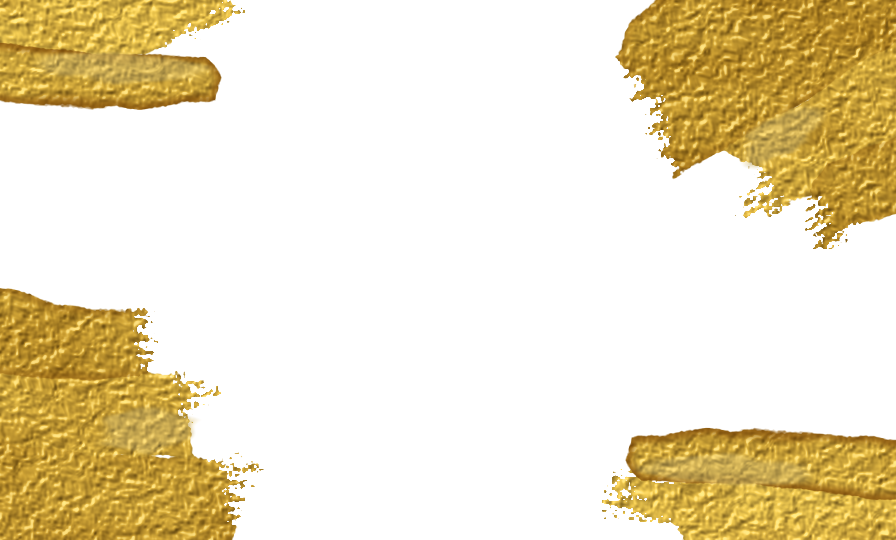
This background is drawn by a WebGL 2 fragment shader. Its source:

```glsl
#version 300 es
precision highp float;

uniform vec2 u_resolution;
out vec4 fragColor;

const vec2 CANVAS = vec2(7.68, 4.6);
const vec3 PAPER = vec3(1.0);
const vec3 BRONZE = vec3(0.64, 0.46, 0.10);
const vec3 GOLD = vec3(0.87, 0.73, 0.29);
const vec3 PALE = vec3(0.78, 0.67, 0.35);
const vec3 GLINT = vec3(0.98, 0.91, 0.62);
const vec3 UMBER = vec3(0.50, 0.29, 0.03);

float hash(vec2 p) {
    vec3 q = fract(p.xyx * 0.1031);
    q += dot(q, q.yzx + 33.33);
    return fract((q.x + q.y) * q.z);
}

float noise(vec2 p) {
    vec2 i = floor(p), f = fract(p);
    f = f * f * (3.0 - 2.0 * f);
    float low = mix(hash(i), hash(i + vec2(1, 0)), f.x);
    float high = mix(hash(i + vec2(0, 1)), hash(i + 1.0), f.x);
    return mix(low, high, f.y);
}

vec2 turn(vec2 p, float angle) {
    float c = cos(angle), s = sin(angle);
    return vec2(c * p.x + s * p.y, c * p.y - s * p.x);
}

// Signed distance to a closed outline, negative inside
float outline(vec2 p, vec2 v[7]) {
    float nearest = 1e5, side = 1.0;
    for (int i = 0, j = 6; i < 7; j = i, i++) {
        vec2 e = v[j] - v[i], w = p - v[i];
        vec2 b = w - e * clamp(dot(w, e) / dot(e, e), 0.0, 1.0);
        nearest = min(nearest, dot(b, b));
        bvec3 c = bvec3(p.y >= v[i].y, p.y < v[j].y, e.x * w.y > e.y * w.x);
        if (all(c) || all(not(c))) side = -side;
    }
    return side * sqrt(nearest);
}

// Wrinkled paint surface
float height(vec2 p) {
    vec2 q = p + 0.04 * noise(p * 9.0);
    return noise(q * vec2(15.0, 20.0)) + 0.6 * noise(q * 37.0 + 5.0);
}

float relief(vec2 p) {
    return height(p) - height(p + vec2(0.021, 0.024));
}

vec3 metal(vec2 p, float tone, float bump) {
    float cloud = noise(p * vec2(2.0, 3.5)) - 0.5;
    vec3 base = mix(BRONZE, GOLD, clamp(tone + 0.35 * cloud + 0.45 * bump, 0.0, 1.0));
    base *= 1.0 + 0.38 * bump;
    return mix(base, GLINT, 0.6 * smoothstep(0.2, 0.65, bump));
}

// One brush mark: dry holds the centre and radius of its ragged end
vec3 stroke(vec3 under, vec2 p, vec2 v[7], vec3 dry, float angle,
            float tone, float rim, float bump, float pixel) {
    vec2 along = turn(p, angle);
    float bristle = 0.55 * noise(along * vec2(5.0, 27.0)) + 0.45 * noise(p * 43.0);
    float ragged = smoothstep(dry.z, 0.2 * dry.z, length(p - dry.xy));
    float d = outline(p, v) + 0.05 * (noise(p * 5.0) - 0.5);
    float edge = d + mix(0.025, 0.44, ragged) * (bristle - 0.5);
    float cover = smoothstep(pixel, -pixel, edge);
    float shade = rim * (1.0 - ragged) * smoothstep(-0.10, 0.0, d);
    return mix(under, mix(metal(p, tone, bump), UMBER, shade), cover);
}

// Thin pale film where wet marks overlap
vec3 film(vec3 under, vec2 p, vec2 centre, vec2 size, float angle, float bump) {
    float d = length(turn(p - centre, angle) / size) + 0.4 * (noise(p * vec2(4.0, 14.0)) - 0.5);
    return mix(under, PALE * (1.0 + 0.35 * bump), 0.75 * smoothstep(1.1, 0.75, d));
}

vec3 band(vec3 under, vec2 p, float bump, float pixel) {
    vec2 shape[7] = vec2[7](vec2(-0.6, 0.28), vec2(1.0, 0.46), vec2(1.76, 0.49),
        vec2(1.89, 0.66), vec2(1.85, 0.86), vec2(1.15, 0.93), vec2(-0.6, 0.83));
    vec3 c = stroke(under, p, shape, vec3(9.0, 9.0, 0.1), 0.05, 0.58, 0.7, bump, pixel);
    return film(c, p, vec2(0.98, 0.57), vec2(0.8, 0.14), 0.06, bump);
}

void main() {
    vec2 p = gl_FragCoord.xy / u_resolution * CANVAS;
    p.y = CANVAS.y - p.y;
    float pixel = CANVAS.y / u_resolution.y;
    float bump = relief(p);
    vec3 c = PAPER;

    // Upper left
    c = stroke(c, p, vec2[7](vec2(-0.2), vec2(1.95, -0.2), vec2(2.02, 0.1), vec2(1.65, 0.25),
        vec2(1.25, 0.46), vec2(0.6, 0.55), vec2(-0.2, 0.5)), vec3(1.95, 0.18, 0.75), -0.15, 0.82, 0.0, bump, pixel);
    c = band(c, p, bump, pixel);

    // Lower right
    c = stroke(c, p, vec2[7](vec2(5.45, 4.05), vec2(6.5, 4.1), vec2(7.9, 4.1), vec2(7.9, 4.8),
        vec2(6.0, 4.8), vec2(5.75, 4.45), vec2(5.25, 4.25)), vec3(5.3, 4.27, 0.75), 0.1, 0.86, 0.0, bump, pixel);
    c = band(c, vec2(7.26, 4.58) - p, bump, pixel);

    // Upper right
    c = stroke(c, p, vec2[7](vec2(5.75, -0.1), vec2(5.4, 0.2), vec2(5.28, 0.48), vec2(5.62, 0.95),
        vec2(5.78, 1.5), vec2(6.25, 1.26), vec2(8.6, -0.1)), vec3(5.55, 1.0, 0.65), -0.5, 0.32, 0.25, bump, pixel);
    c = stroke(c, p, vec2[7](vec2(6.2, 1.28), vec2(6.58, 1.5), vec2(6.4, 1.82), vec2(6.95, 1.66),
        vec2(7.9, 1.4), vec2(7.9, 0.2), vec2(6.9, 0.85)), vec3(6.48, 1.68, 0.4), -0.5, 0.58, 0.0, bump, pixel);
    c = film(c, p, vec2(6.7, 1.15), vec2(0.42, 0.17), -0.5, bump);
    c = stroke(c, p, vec2[7](vec2(6.95, 1.62), vec2(7.08, 2.1), vec2(7.3, 1.93), vec2(7.9, 1.76),
        vec2(7.9, 1.05), vec2(7.4, 1.28), vec2(7.1, 1.4)), vec3(7.05, 1.95, 0.45), -0.5, 0.34, 0.2, bump, pixel);

    // Lower left
    c = stroke(c, p, vec2[7](vec2(-0.2, 3.65), vec2(1.0, 3.86), vec2(1.65, 3.9), vec2(2.18, 3.92),
        vec2(2.02, 4.15), vec2(1.94, 4.8), vec2(-0.2, 4.8)), vec3(2.08, 4.15, 0.5), 0.0, 0.42, 0.1, bump, pixel);
    c = stroke(c, p, vec2[7](vec2(-0.2, 3.1), vec2(1.5, 3.2), vec2(1.82, 3.36), vec2(1.57, 3.46),
        vec2(1.65, 3.89), vec2(0.8, 3.88), vec2(-0.2, 3.72)), vec3(1.72, 3.36, 0.4), 0.1, 0.58, 0.0, bump, pixel);
    c = film(c, p, vec2(1.25, 3.66), vec2(0.42, 0.19), 0.0, bump);
    c = stroke(c, p, vec2[7](vec2(-0.2, 2.4), vec2(0.12, 2.46), vec2(0.5, 2.6), vec2(1.25, 2.67),
        vec2(1.26, 3.19), vec2(0.6, 3.23), vec2(-0.2, 3.17)), vec3(1.32, 2.9, 0.42), 0.0, 0.42, 0.35, bump, pixel);

    fragColor = vec4(clamp(c, 0.0, 1.0), 1.0);
}
```
